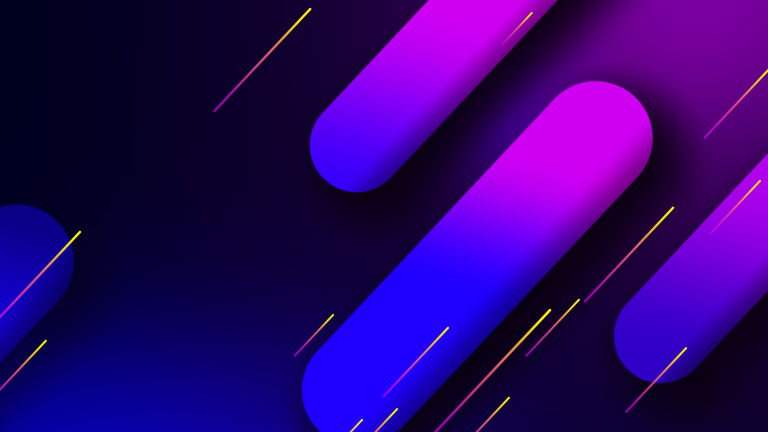
A Shadertoy shader for this background:

```glsl
// Diagonal neon capsules with soft shadows over a dark violet gradient,
// crossed by thin glowing streaks. Capsules and streaks are segment distance
// fields sharing one axis; the backdrop is a sum of Gaussian glows.

#define AXIS vec2(0.685, 0.729)
#define SHADOW_OFFSET vec2(0.045, -0.045)
#define SHADOW_BLUR 0.11
#define EDGE_SHADE 0.45
#define GRADIENT_TILT 0.3
#define STREAK_WIDTH 0.0018
#define STREAK_COUNT 15

const vec3 BLUE = vec3(0.12, 0.0, 1.0);
const vec3 VIOLET = vec3(0.20, 0.0, 0.98);
const vec3 MAGENTA = vec3(0.81, 0.0, 0.95);
const vec3 SHADOW = vec3(0.035, 0.0, 0.06);

// Streaks: upper tip (xy) and length (z), in canvas heights
const vec3 STREAKS[STREAK_COUNT] = vec3[STREAK_COUNT](
    vec3(0.718, 0.979, 0.323), vec3(1.231, 0.970, 0.098), vec3(1.785, 0.845, 0.225),
    vec3(1.759, 0.581, 0.167), vec3(1.558, 0.519, 0.297), vec3(1.340, 0.306, 0.177),
    vec3(1.273, 0.282, 0.400), vec3(1.178, 0.079, 0.180), vec3(1.588, 0.194, 0.202),
    vec3(1.037, 0.241, 0.217), vec3(0.771, 0.271, 0.129), vec3(0.185, 0.463, 0.320),
    vec3(0.106, 0.211, 0.200), vec3(0.838, 0.028, 0.150), vec3(0.919, 0.053, 0.170));

// Distance to a segment that starts at the origin and follows AXIS
float segmentDistance(vec2 p, float len) {
    return length(p - AXIS * clamp(dot(p, AXIS), 0.0, len));
}

float glow(vec2 p, vec2 center, vec2 size) {
    vec2 q = (p - center) / size;
    return exp(-dot(q, q));
}

vec3 backdrop(vec2 p) {
    vec3 color = mix(vec3(0.0, 0.0, 0.12), vec3(0.05, 0.0, 0.17), smoothstep(0.0, 0.8, p.x));
    color += vec3(0.02, 0.0, 0.58) * glow(p, vec2(0.2, -0.1), vec2(0.75, 0.35));
    color += vec3(0.43, 0.0, 0.46) * glow(p, vec2(1.62, 1.02), vec2(0.55, 0.48));
    color += vec3(0.08, 0.0, 0.28) * glow(p, vec2(1.18, 0.72), vec2(0.17));
    return color;
}

// Blends a shadow, then a shaded capsule; span holds the gradient limits
vec3 addCapsule(vec3 color, vec2 p, vec2 start, float len, float radius,
                vec3 low, vec3 high, vec2 span, float shadowStrength) {
    vec2 q = p - start;
    float px = 1.0 / iResolution.y;
    float shadowDist = segmentDistance(q - SHADOW_OFFSET, len) - radius;
    float shadow = 1.0 - smoothstep(-0.06, SHADOW_BLUR, shadowDist);
    color = mix(color, SHADOW, shadow * shadowStrength);

    float side = dot(q, vec2(AXIS.y, -AXIS.x)) / radius;
    vec3 body = mix(low, high, smoothstep(span.x, span.y, p.y + GRADIENT_TILT * p.x));
    body *= 1.0 - EDGE_SHADE * smoothstep(0.35, 1.1, side);
    float d = segmentDistance(q, len) - radius;
    return mix(color, body, 1.0 - smoothstep(-px, px, d));
}

// Thin streaks run from magenta tails to yellow tips
vec3 addStreaks(vec3 color, vec2 p) {
    float px = 1.0 / iResolution.y;
    for (int i = 0; i < STREAK_COUNT; i++) {
        float len = STREAKS[i].z;
        vec2 q = p - STREAKS[i].xy + AXIS * len;
        float t = clamp(dot(q, AXIS) / len, 0.0, 1.0);
        float width = STREAK_WIDTH + 0.003 * len;
        float d = segmentDistance(q, len) - width;
        vec3 ink = mix(vec3(0.85, 0.0, 0.92), vec3(1.0, 0.35, 0.5), smoothstep(0.0, 0.55, t));
        ink = mix(ink, vec3(1.0, 0.95, 0.05), smoothstep(0.45, 0.95, t));
        float cover = 1.0 - smoothstep(-0.7 * px, 0.7 * px, d);
        color = mix(color, ink, cover * mix(0.65, 1.0, t));
    }
    return color;
}

void mainImage(out vec4 fragColor, in vec2 fragCoord) {
    vec2 p = fragCoord / iResolution.y;
    vec3 color = backdrop(p);

    // Capsules from back to front: left, right, top, center
    color = addCapsule(color, p, vec2(-0.372, -0.043), 0.6, 0.132,
                       vec3(0.08, 0.0, 0.85), vec3(0.04, 0.0, 0.52), vec2(0.22, 0.55), 0.45);
    color = addCapsule(color, p, vec2(1.530, 0.222), 1.0, 0.109,
                       vec3(0.19, 0.0, 0.78), vec3(0.70, 0.0, 0.93), vec2(0.62, 1.16), 0.85);
    color = addCapsule(color, p, vec2(0.826, 0.664), 1.0, 0.109,
                       VIOLET, MAGENTA, vec2(0.76, 1.30), 0.9);
    color = addCapsule(color, p, vec2(0.831, 0.097), 0.80, 0.132,
                       BLUE, MAGENTA, vec2(0.63, 1.02), 0.9);

    fragColor = vec4(addStreaks(color, p), 1.0);
}
```
